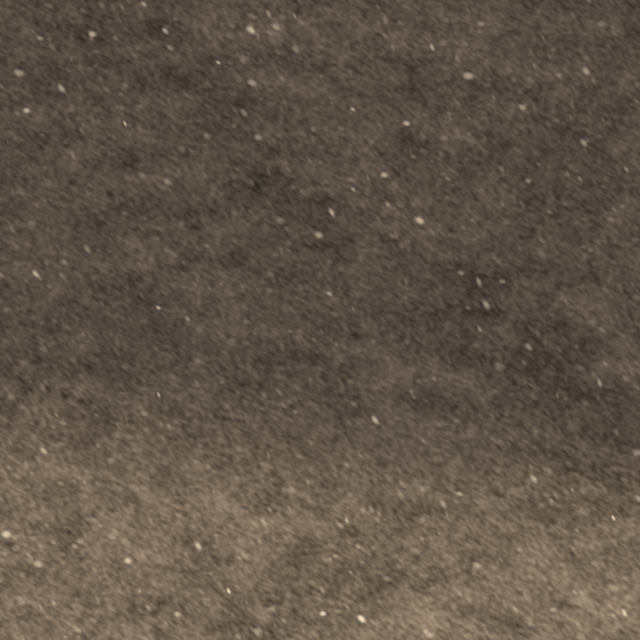
Give the GLSL for this texture, as a WebGL 2 fragment shader.

```glsl
#version 300 es
precision highp float;
// Worn ground of fine grit: a dark brown-grey upper part over a paler sandy strip.
// Stretched gradient noise gives the slanted grain, soft blotches vary the tone,
// and jittered cells scatter pale chips, bright specks and dark pits.

uniform vec2 u_resolution;
out vec4 fragColor;

const vec3 DARK_GROUND = vec3(0.334, 0.294, 0.257);
const vec3 PALE_GROUND = vec3(0.472, 0.415, 0.348);
const vec3 CHIP_TINT = vec3(1.0, 0.94, 0.81);
const float GRAIN_ANGLE = -0.66;           // slant of the grain, falling to the right
const vec2 GRAIN_CELLS = vec2(70.0, 125.0); // cells along and across the grain
const float COARSE_GRAIN = 0.16;
const float FINE_GRAIN = 0.13;
const float CLUMPS = 0.11;
const float BLOTCHES = 0.17;
const float SEAM_DEPTH = 0.11;

uint scramble(uint x) {
  x ^= x >> 16; x *= 0x7feb352du;
  x ^= x >> 15; x *= 0x846ca68bu;
  return x ^ (x >> 16);
}

// Two random values from 0 to 1 for a cell
vec2 hash2(vec2 cell, float seed) {
  uint h = scramble(uint(int(cell.x) + 4096) + scramble(uint(int(cell.y) + 4096) + scramble(uint(seed))));
  return vec2(h & 0xffffu, h >> 16) / 65535.0;
}

mat2 rotation(float a) {
  float c = cos(a), s = sin(a);
  return mat2(c, -s, s, c);
}

float corner(vec2 cell, vec2 offset, float seed) {
  return dot(hash2(cell, seed) * 2.0 - 1.0, offset);
}

float gradientNoise(vec2 p, float seed) {
  vec2 i = floor(p), f = p - i;
  vec2 w = f * f * f * (f * (f * 6.0 - 15.0) + 10.0);
  vec2 e = vec2(1.0, 0.0);
  float low = mix(corner(i, f, seed), corner(i + e.xy, f - e.xy, seed), w.x);
  float high = mix(corner(i + e.yx, f - e.yx, seed), corner(i + e.xx, f - e.xx, seed), w.x);
  return 2.0 * mix(low, high, w.y);
}

float fbm(vec2 p, float seed) {
  float sum = 0.0, gain = 0.6;
  for (int i = 0; i < 4; i++) {
    sum += gain * gradientNoise(p, seed + float(i));
    p = rotation(0.5) * p * 2.03;
    gain *= 0.55;
  }
  return sum;
}

// Scattered soft chips; radius is in canvas units, the result is their strength
float chips(vec2 p, float cells, float density, float radius, float seed) {
  vec2 home = floor(p * cells);
  float strength = 0.0;
  for (int y = -1; y <= 1; y++) {
    for (int x = -1; x <= 1; x++) {
      vec2 cell = home + vec2(x, y);
      vec2 pick = hash2(cell, seed);
      if (pick.x > density) continue;
      vec2 shape = hash2(cell, seed + 1.0);
      vec2 d = p - (cell + hash2(cell, seed + 2.0)) / cells;
      d = rotation(GRAIN_ANGLE + (shape.x - 0.5) * 1.1) * d;
      d /= radius * mix(0.65, 1.25, shape.y) * vec2(1.0, mix(0.45, 0.75, shape.x));
      float soft = 1.0 - smoothstep(0.15, 1.15, length(d));
      strength = max(strength, soft * mix(0.2, 1.0, pick.y * pick.y));
    }
  }
  return strength;
}

void main() {
  vec2 p = gl_FragCoord.xy / u_resolution.y;
  float blotch = fbm(p * vec2(4.0, 6.0), 10.0);

  // Broad change from dark ground to the pale strip below
  float edge = p.y + 0.10 * p.x + 0.07 * blotch;
  float pale = 1.0 - smoothstep(0.20, 0.47, edge);
  vec3 color = mix(DARK_GROUND, PALE_GROUND, pale);

  // Dark slanting seam, broken up by blotches
  float seamOffset = p.y - (1.02 - 0.72 * p.x) + 0.10 * blotch;
  float seam = exp(-seamOffset * seamOffset * 220.0) * smoothstep(0.15, 0.5, p.x);
  float tone = 1.0 + BLOTCHES * blotch - SEAM_DEPTH * seam;

  // Slanted grain over softer clumps of several sizes
  vec2 grain = rotation(GRAIN_ANGLE) * p;
  vec2 g = grain * GRAIN_CELLS;
  tone += COARSE_GRAIN * gradientNoise(g, 30.0);
  tone += FINE_GRAIN * gradientNoise(rotation(0.25) * g * 1.6 + 7.3, 31.0);
  tone += CLUMPS * gradientNoise(grain * vec2(32.0, 48.0) + 3.1, 32.0);
  tone += CLUMPS * gradientNoise(rotation(0.4) * grain * vec2(14.0, 24.0) + 5.7, 33.0);

  // Pits darken, chips and specks lighten
  tone -= 0.24 * chips(p, 18.0, 0.20, 0.014, 40.0);
  color *= tone;
  float light = 0.13 * chips(p, 62.0, 0.32, 0.0075, 50.0);
  light += 0.10 * chips(p, 11.0, 0.16, 0.018, 60.0);
  light += 0.42 * chips(p, 27.0, 0.19, 0.0088, 70.0);
  color += CHIP_TINT * light * mix(0.9, 1.1, pale);

  fragColor = vec4(clamp(color, 0.0, 1.0), 1.0);
}
```
